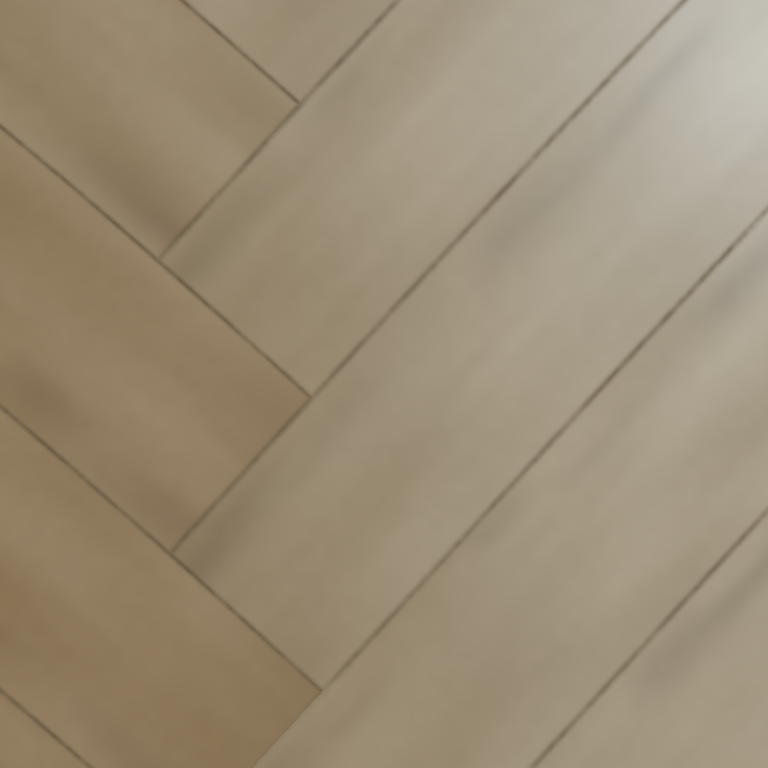
Write a WebGL 1 fragment shader that draws this texture.

```glsl
precision highp float;

// Close view of a herringbone floor of pale, worn wood planks.
// A skewed plank grid splits along a staircase into rising and falling planks;
// stretched noise gives the grain, and a soft sheen lights the upper right.

uniform vec2 u_resolution;

const vec2 CORNER = vec2(0.406, 0.482);   // a corner of the staircase
const vec2 RISING = vec2(0.185, 0.202);   // one plank width, up and right
const vec2 FALLING = vec2(0.199, -0.180); // one plank width, down and right
const float PLANK_WIDTH = 0.27;

const vec3 TAN = vec3(0.575, 0.505, 0.400);
const vec3 BEIGE = vec3(0.637, 0.592, 0.508);
const vec3 BROWN = vec3(0.560, 0.477, 0.362);
const vec3 SHEEN = vec3(0.775, 0.765, 0.735);
const vec3 JOINT = vec3(0.365, 0.315, 0.240);

float hash(vec2 p) {
  return fract(sin(dot(p, vec2(127.1, 311.7))) * 43758.545);
}

float noise(vec2 p) {
  vec2 i = floor(p);
  vec2 f = fract(p);
  f = f * f * (3.0 - 2.0 * f);
  float low = mix(hash(i), hash(i + vec2(1.0, 0.0)), f.x);
  float high = mix(hash(i + vec2(0.0, 1.0)), hash(i + vec2(1.0, 1.0)), f.x);
  return mix(low, high, f.y);
}

// Slight lens curvature of the floor
vec2 bend(vec2 p) {
  float left = 1.0 - p.x;
  float bow = 0.014 * p.x * p.x * p.y * p.y * p.y;
  float lean = 0.014 * left * left * max(p.y - 0.48, 0.0);
  float dip = 0.009 * pow(max(left, 0.0), 8.0);
  return p + vec2(lean - bow, dip);
}

// Canvas position to plank units along FALLING and RISING
vec2 toGrid(vec2 p) {
  vec2 d = p - CORNER;
  float area = FALLING.x * RISING.y - RISING.x * FALLING.y;
  return vec2(d.x * RISING.y - d.y * RISING.x,
              d.y * FALLING.x - d.x * FALLING.y) / area;
}

// Distance from the plank end, position across it, its number, and 1 if falling
vec4 plankAt(vec2 g) {
  vec2 cell = floor(g);
  vec2 f = fract(g);
  vec4 rising = vec4(g.y + 1.0 + cell.x, f.x, cell.x, 0.0);
  vec4 falling = vec4(-1.0 - cell.y - g.x, f.y, cell.y, 1.0);
  return cell.x + cell.y > -1.5 ? rising : falling;
}

// Broad and fine streaks along the plank, centred on zero
float grain(vec2 q, float seed) {
  vec2 shift = vec2(seed * 17.3, seed * 5.7);
  float broad = noise(q * vec2(1.1, 3.5) + shift) - 0.5;
  float fine = noise(q * vec2(2.5, 13.0) + shift + 31.0) - 0.5;
  return broad * 0.060 + fine * 0.014;
}

// Dark smudge that comes and goes beside one long edge
float smudge(vec2 q, float seed) {
  float offset = (q.y - 0.14) / 0.11;
  float patches = noise(vec2(q.x * 1.8 + seed * 7.1, seed * 3.0 + q.y * 4.0));
  float nearEnd = 1.0 - smoothstep(0.1, 1.0, q.x);
  return exp(-offset * offset) * max(smoothstep(0.3, 0.85, patches), nearEnd);
}

// Blurred profile of a joint: 1 on the line, fading over the given width
float profile(float distance, float width) {
  float d = distance / width;
  return exp(-d * d);
}

// Joint strength: rising joints are wide and pale, falling ones thin and dark
float joint(vec4 plank, vec2 p) {
  float side = min(plank.y, 1.0 - plank.y) * PLANK_WIDTH;
  float end = plank.x * PLANK_WIDTH;
  float risingEdge = mix(side, end, plank.w);
  float fallingEdge = mix(end, side, plank.w);
  float fade = mix(0.25, 1.0, smoothstep(0.26, 0.38, p.y + 0.5 * p.x));
  float wide = 0.50 * fade * profile(risingEdge, 0.0043);
  float thin = 0.64 * profile(fallingEdge, 0.0032);
  float wear = 0.45 + 0.45 * noise(p * 24.0) + 0.40 * noise(p * 120.0);
  return max(wide, thin) * wear;
}

// Daylight falling from the upper right
vec3 lightWood(vec3 wood, vec2 p) {
  vec2 d = p - vec2(1.02, 0.95);
  return mix(wood, SHEEN, 0.85 * exp(-8.5 * dot(d, d)));
}

void main() {
  vec2 p = gl_FragCoord.xy / u_resolution;
  vec4 plank = plankAt(toGrid(bend(p)));
  float seed = plank.z + plank.w * 23.0;

  // Wood tone: warmer on the lower falling planks, shaded at their ends
  vec3 wood = mix(TAN, BEIGE, smoothstep(-0.05, 0.95, 0.85 * p.x + 0.2 * p.y));
  float warmth = plank.w * clamp(0.25 - 0.5 * plank.z, 0.0, 0.85);
  wood = mix(wood, BROWN, warmth);
  wood -= 0.030 * warmth * (1.0 - smoothstep(0.0, 0.8, plank.x)) * plank.y;
  wood = lightWood(wood, p);

  // Variation between planks, grain, smudges and faint mottling
  wood += (hash(vec2(seed, 4.0)) - 0.5) * 0.012;
  wood += grain(plank.xy, seed) * vec3(0.9, 1.0, 1.1);
  wood -= smudge(plank.xy, seed) * vec3(0.056, 0.054, 0.048);
  wood += (noise(p * 60.0) - 0.5) * 0.009;

  gl_FragColor = vec4(mix(wood, JOINT, joint(plank, p)), 1.0);
}
```
